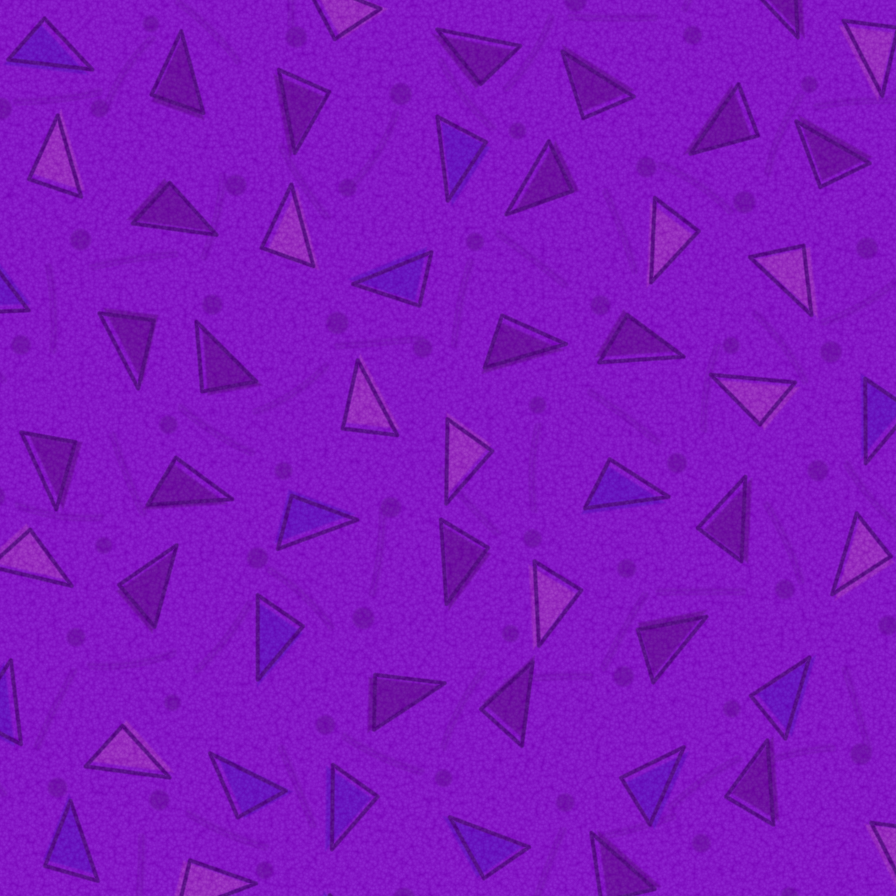
A Shadertoy shader for this pattern:

```glsl
// Scattered outlined triangles with slipped fills, soft dots and faint curved
// strokes on a grainy violet ground. Shapes sit on a turned, jittered lattice;
// the grain is two layers of cellular noise.
#define CELLS 7.0
#define TILT 0.31
#define JITTER 0.34
#define LINE_HALF 0.0022
#define FILL_SLIP 0.0075
#define DOT_RADIUS 0.0112
#define STROKE_HALF 0.046
#define GRAIN_SCALE 165.0
#define GRAIN_TINT vec3(0.050, 0.080, 0.055)

const vec3 GROUND = vec3(0.506, 0.082, 0.766);
const vec3 INK = vec3(0.315, 0.045, 0.500);
const vec3 PINK = vec3(0.585, 0.175, 0.735);
const vec3 BLUE = vec3(0.390, 0.070, 0.735);
const vec3 PLUM = vec3(0.405, 0.055, 0.600);
const vec3 SHADE = vec3(0.410, 0.055, 0.630);

vec2 hash2(vec2 p) {
    vec3 h = fract(p.xyx * vec3(0.1031, 0.1030, 0.0973));
    h += dot(h, h.yzx + 33.33);
    return fract((h.xx + h.yz) * h.zy);
}

mat2 turn(float angle) {
    float c = cos(angle), s = sin(angle);
    return mat2(c, s, -s, c);
}

// Bright at the feature points, dark between them
float cellular(vec2 p) {
    vec2 cell = floor(p), f = fract(p);
    float nearest = 4.0;
    for (int y = -1; y <= 1; y++)
    for (int x = -1; x <= 1; x++) {
        vec2 o = vec2(x, y);
        vec2 d = o + hash2(cell + o + 40.0) - f;
        nearest = min(nearest, dot(d, d));
    }
    return 1.0 - 2.0 * sqrt(nearest);
}

float segment(vec2 p, vec2 a, vec2 b) {
    vec2 e = b - a;
    return length(p - a - e * clamp(dot(p - a, e) / dot(e, e), 0.0, 1.0));
}

float cross2(vec2 a, vec2 b) { return a.x * b.y - a.y * b.x; }

// Signed distance to the one triangle used everywhere
float triangle(vec2 p) {
    vec2 a = vec2(-0.028, 0.020), b = vec2(0.050, 0.020), c = vec2(-0.022, -0.041);
    float edge = min(segment(p, a, b), min(segment(p, b, c), segment(p, c, a)));
    float inside = max(cross2(b - a, p - a), max(cross2(c - b, p - b), cross2(a - c, p - c)));
    return inside < 0.0 ? -edge : edge;
}

float cover(float dist, float soft) { return 1.0 - smoothstep(-soft, soft, dist); }

void mainImage(out vec4 fragColor, in vec2 fragCoord) {
    vec2 uv = fragCoord / iResolution.y;
    float soft = max(0.0013, 0.8 / iResolution.y);
    float grain = 0.55 * cellular(uv * GRAIN_SCALE)
                + 0.45 * cellular(turn(0.6) * uv * GRAIN_SCALE * 1.8);

    vec2 lattice = turn(TILT) * uv * CELLS + 20.0;
    vec2 base = floor(lattice);
    vec3 col = GROUND;

    for (int y = -1; y <= 1; y++)
    for (int x = -1; x <= 1; x++) {
        vec2 id = base + vec2(x, y);
        vec2 place = hash2(id) - 0.5, pick = hash2(id + 71.0), slip = hash2(id + 133.0);
        vec2 local = (lattice - id - 0.5) / CELLS;

        // Faint bent stroke beside or above the triangle
        bool upright = mod(id.x + id.y, 2.0) < 0.5;
        vec2 q = local - (upright ? vec2(0.5, 0.0) : vec2(0.0, 0.5)) / CELLS;
        q = turn((upright ? 1.57 : 0.0) + 1.5 * (slip.x - 0.5)) * (q - 0.02 * place.yx);
        q.y += (slip.y - 0.5) * 5.0 * q.x * q.x;
        float stroke = segment(q, vec2(-STROKE_HALF, 0.0), vec2(STROKE_HALF, 0.0)) - 0.0045;
        float streak = 0.30 + 0.10 * sin(q.y * 1250.0) + 0.12 * grain;
        col = mix(col, SHADE, cover(stroke, 0.002) * streak);

        // Soft dot at the cell corner
        vec2 dotPos = local - (0.5 + 0.36 * (pick.yx - 0.5)) / CELLS;
        float disc = length(dotPos) - DOT_RADIUS * (0.8 + 0.3 * slip.y);
        col = mix(col, SHADE, cover(disc, 0.0025) * (0.70 + 0.25 * grain));

        // Triangle: slipped fill below a crisp outline
        mat2 spin = turn(6.2832 * pick.x);
        vec2 t = local - JITTER * place / CELLS;
        vec2 shift = FILL_SLIP * (turn(6.2832 * slip.x) * vec2(1.0, 0.0));
        vec3 fill = pick.y < 0.34 ? PINK : pick.y < 0.66 ? BLUE : PLUM;
        col = mix(col, fill, cover(triangle(spin * (t - shift)), 0.002) * (0.85 + 0.2 * grain));
        float outline = abs(triangle(spin * t)) - LINE_HALF;
        col = mix(col, INK, 0.9 * cover(outline, soft));
    }

    col += GRAIN_TINT * grain;
    fragColor = vec4(clamp(col, 0.0, 1.0), 1.0);
}
```
